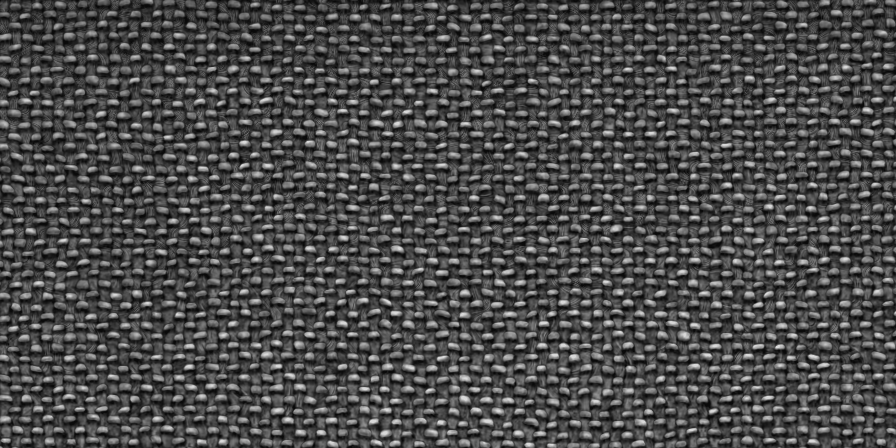
Reproduce this texture procedurally as a WebGL 2 fragment shader.

```glsl
#version 300 es
precision highp float;
// Grey plain-weave cloth: bright weft knots staggered over dark, fibrous warp threads.
uniform vec2 u_resolution;
out vec4 fragColor;

float hash(vec2 p) {
    vec3 q = fract(vec3(p.xyx) * 0.1031);
    q += dot(q, q.yzx + 33.33);
    return fract((q.x + q.y) * q.z);
}

float noise(vec2 p) {
    vec2 i = floor(p), f = fract(p);
    f = f * f * (3.0 - 2.0 * f);
    return mix(mix(hash(i), hash(i + vec2(1, 0)), f.x),
               mix(hash(i + vec2(0, 1)), hash(i + vec2(1, 1)), f.x), f.y);
}

float roundedBox(vec2 p, vec2 halfSize, float radius) {
    vec2 d = abs(p) - halfSize + radius;
    return length(max(d, 0.0)) + min(max(d.x, d.y), 0.0) - radius;
}

void main() {
    vec2 uv = gl_FragCoord.xy / u_resolution;

    // 41 by 21 repeats, each two threads wide and two high, slightly pulled askew
    vec2 p = uv * vec2(82.0, 42.0);
    p.x += 0.6 * (noise(uv * vec2(5.0, 4.0) + 3.0) - 0.5);
    p.y += 0.8 * (noise(uv * vec2(6.0, 3.0) + 17.0) - 0.5);
    p += 0.3 * (vec2(noise(p * 0.8), noise(p * 0.8 + 41.0)) - 0.5);
    vec2 cell = floor(p);

    // Fibres lean one way or the other from place to place
    float lean = 1.6 * (noise(p * 0.5 + 88.0) - 0.5);
    float warpFibre = noise(vec2(p.x + lean * p.y * 0.3, p.y) * vec2(4.2, 1.9) + 9.0);
    float weftFibre = noise(p * vec2(2.0, 4.5) + 70.0);
    float warpTone = 0.15, weftTone = 0.0, weftCover = 0.0, shadow = 0.0;

    for (int y = -1; y <= 1; y++) {
        for (int x = -1; x <= 1; x++) {
            vec2 id = cell + vec2(x, y);
            float vary = hash(id + 11.0);
            vec2 jitter = vec2(hash(id + 23.0), hash(id + 57.0)) - 0.5;
            vec2 q = p - id - 0.5 - jitter * vec2(0.22, 0.2);

            if (mod(id.x + id.y, 2.0) < 0.5) {
                // Weft knot: domed, lit along its upper side, shading what lies below
                q.y += 0.3 * q.x * jitter.x + 0.25 * q.x * q.x;
                vec2 size = vec2(0.6 + 0.12 * jitter.y, 0.36 + 0.08 * jitter.x);
                float edge = roundedBox(q, size, 0.33) + 0.14 * (weftFibre - 0.5);
                float cover = 1.0 - smoothstep(-0.17, 0.12, edge);
                vec2 g = (q - vec2(0.3 * jitter.y, 0.09)) * vec2(1.9, 3.7);
                float tone = 0.3 + 0.25 * q.y + (0.16 + 0.27 * vary) * exp(-dot(g, g));
                tone += 0.2 * (weftFibre - 0.5);
                weftTone = mix(weftTone, tone, cover);
                weftCover = max(weftCover, cover);
                float under = roundedBox(q + vec2(-0.05, 0.32), vec2(0.62, 0.28), 0.25);
                shadow = max(shadow, 1.0 - smoothstep(-0.14, 0.26, under));
            } else {
                // Warp thread: upright, with frayed fibres and soft seams at its sides
                float cover = 1.0 - smoothstep(-0.18, 0.16, roundedBox(q, vec2(0.5, 0.66), 0.3));
                float tone = 0.29 + 0.1 * (vary - 0.5) - 0.2 * q.x * q.x;
                tone += 0.2 * (warpFibre - 0.5);
                warpTone = mix(warpTone, tone, cover);
            }
        }
    }

    float tone = mix(warpTone * (1.0 - 0.68 * shadow), weftTone, weftCover);

    // Loose lint and fine grain, then faint wear and uneven light
    tone += 0.12 * (noise(p * 3.4 + 130.0) - 0.5);
    tone += 0.1 * (noise(p * 5.5 + 210.0) - 0.5);
    tone *= 0.96 + 0.1 * noise(uv * vec2(6.0, 3.0) + 5.0);
    float light = mix(1.08, 1.0, smoothstep(0.0, 0.6, uv.y));
    light *= 1.0 - 0.15 * smoothstep(0.75, 1.05, uv.y);
    light *= mix(0.94, 1.0, smoothstep(0.0, 0.3, uv.x));
    tone = 0.02 + tone * 1.05 * light;

    fragColor = vec4(vec3(clamp(tone, 0.04, 0.85)), 1.0);
}
```
